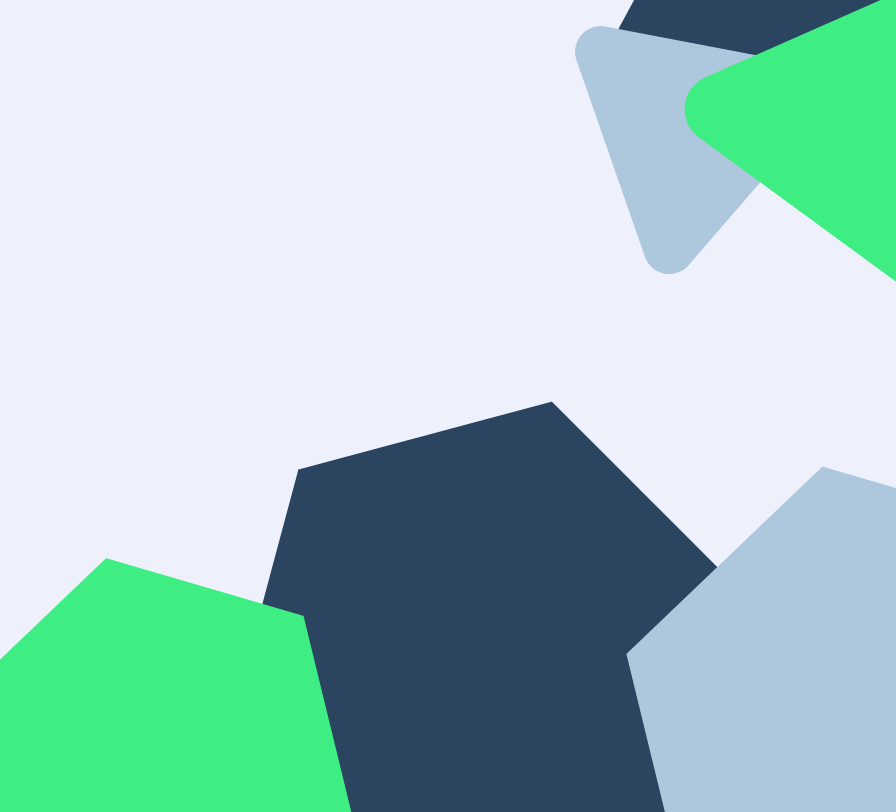
This background is drawn by a Shadertoy shader. Its source:

```glsl
// Flat geometric backdrop: large hexagons and round-cornered triangles
// over a pale ground. Every shape is one regular-polygon distance function,
// painted back to front with antialiased edges; lengths are canvas heights.

#define GROUND vec3(0.932, 0.946, 0.990)
#define NAVY   vec3(0.170, 0.270, 0.380)
#define GREEN  vec3(0.243, 0.935, 0.510)
#define STEEL  vec3(0.677, 0.780, 0.865)
#define HEX_TILT 43.7
#define EDGE_WIDTH 1.2

const float TAU = 6.2831853;

// Signed distance to a regular polygon with one vertex at the given angle.
// Radius reaches the sharp corners; corner is the rounding radius.
float polygonDistance(vec2 p, float sides, float radius, float vertexDegrees, float corner) {
    float sector = TAU / sides;
    float halfSector = 0.5 * sector;
    float innerRadius = radius - corner / cos(halfSector);
    float angle = mod(atan(p.y, p.x) - radians(vertexDegrees), sector) - halfSector;
    vec2 q = length(p) * vec2(cos(angle), sin(angle));
    float halfSide = innerRadius * sin(halfSector);
    q.x -= innerRadius * cos(halfSector);
    q.y -= clamp(q.y, -halfSide, halfSide);
    return length(q) * sign(q.x) - corner;
}

float hexagon(vec2 p, float radius, float vertexDegrees) {
    return polygonDistance(p, 6.0, radius, vertexDegrees, 0.0);
}

float roundTriangle(vec2 p, float radius, float vertexDegrees, float corner) {
    return polygonDistance(p, 3.0, radius, vertexDegrees, corner);
}

// Lays a colour over the canvas wherever the distance is negative.
void paint(inout vec3 canvas, vec3 colour, float dist) {
    float halfEdge = 0.5 * EDGE_WIDTH / iResolution.y;
    canvas = mix(canvas, colour, 1.0 - smoothstep(-halfEdge, halfEdge, dist));
}

void mainImage(out vec4 fragColor, in vec2 fragCoord) {
    vec2 p = fragCoord / iResolution.y;
    vec3 colour = GROUND;

    // Upper right cluster
    paint(colour, NAVY,  hexagon(p - vec2(0.9397, 0.9477), 0.190, 1.6));
    paint(colour, STEEL, roundTriangle(p - vec2(0.8519, 0.8395), 0.2113, 19.2, 0.0317));
    paint(colour, GREEN, roundTriangle(p - vec2(1.1466, 0.8372), 0.348, 173.8, 0.043));

    // Lower row
    paint(colour, NAVY,  hexagon(p - vec2(0.5960, 0.1932), 0.3232, 75.0));
    paint(colour, GREEN, hexagon(p - vec2(0.1907, 0.0666), 0.2532, HEX_TILT));
    paint(colour, STEEL, hexagon(p - vec2(1.0920, 0.1009), 0.334, HEX_TILT));

    fragColor = vec4(colour, 1.0);
}
```
